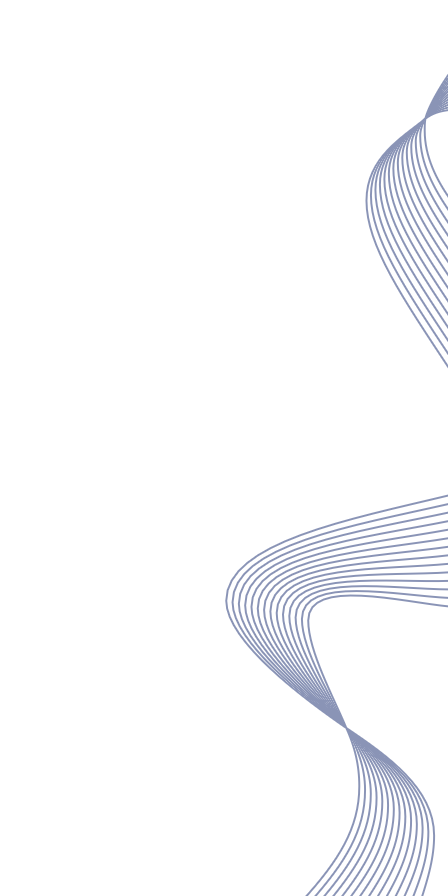
This background is drawn by a Shadertoy shader. Its source:

```glsl
const int STRANDS = 14;
const int STEPS = 16;

float segmentDistance(vec2 p, vec2 a, vec2 b) {
    vec2 pa = p - a, ba = b - a;
    return length(pa - ba * clamp(dot(pa, ba) / max(dot(ba, ba), 1e-6), 0.0, 1.0));
}

// Cubic Bezier point; the columns of the matrix are its control points
vec2 bezier(mat4x2 c, float t) {
    float s = 1.0 - t;
    return c * vec4(s * s * s, 3.0 * s * s * t, 3.0 * s * t * t, t * t * t);
}

// Distance to the strands blended between two border curves
float ribbon(vec2 p, mat4x2 a, mat4x2 b) {
    vec2 low = min(min(min(a[0], a[1]), min(a[2], a[3])), min(min(b[0], b[1]), min(b[2], b[3])));
    vec2 high = max(max(max(a[0], a[1]), max(a[2], a[3])), max(max(b[0], b[1]), max(b[2], b[3])));
    if (any(lessThan(p, low - 1.0)) || any(greaterThan(p, high + 1.0))) return 1e3;

    float d = 1e3;
    for (int i = 0; i < STRANDS; i++) {
        float k = float(i) / float(STRANDS - 1);
        mat4x2 strand = a * (1.0 - k) + b * k;
        vec2 previous = strand[0];
        for (int j = 1; j <= STEPS; j++) {
            vec2 next = bezier(strand, float(j) / float(STEPS));
            d = min(d, segmentDistance(p, previous, next));
            previous = next;
        }
    }
    return d;
}

// Upper ribbon: right edge, left bend, pinch, right edge
float upperRibbon(vec2 p) {
    float d = ribbon(p,
        mat4x2(100.5, 117.4, 89.8, 133.6, 81.8, 145.3, 81.8, 155.2),
        mat4x2(100.5, 155.5, 97.4, 159.9, 94.8, 165.1, 94.8, 170.8));
    d = min(d, ribbon(p,
        mat4x2(81.8, 155.2, 81.8, 164.8, 89.8, 169.3, 94.8, 173.4),
        mat4x2(94.8, 170.8, 94.8, 171.9, 94.8, 172.7, 95.0, 173.7)));
    return min(d, ribbon(p,
        mat4x2(94.8, 173.4, 96.9, 175.0, 98.6, 175.2, 100.5, 175.5),
        mat4x2(95.0, 173.7, 95.6, 176.0, 97.9, 180.2, 100.5, 183.9)));
}

// Lower ribbon: right edge, left bend, pinch, right bend, bottom edge
float lowerRibbon(vec2 p) {
    float d = ribbon(p,
        mat4x2(100.5, 89.5, 78.1, 84.1, 50.5, 78.9, 50.5, 65.9),
        mat4x2(100.5, 64.6, 89.8, 65.6, 68.8, 71.1, 68.8, 61.5));
    d = min(d, ribbon(p,
        mat4x2(50.5, 65.9, 50.5, 56.8, 68.2, 43.8, 77.3, 37.5),
        mat4x2(68.8, 61.5, 68.8, 54.7, 74.5, 44.3, 77.3, 37.5)));
    d = min(d, ribbon(p,
        mat4x2(77.3, 37.5, 86.5, 31.3, 96.9, 24.0, 96.9, 13.5),
        mat4x2(77.3, 37.5, 79.2, 33.3, 80.2, 29.2, 80.2, 24.5)));
    return min(d, ribbon(p,
        mat4x2(96.9, 13.5, 96.9, 8.6, 95.6, 4.2, 94.0, -0.8),
        mat4x2(80.2, 24.5, 80.2, 15.1, 75.5, 7.8, 67.7, -0.8)));
}

void mainImage(out vec4 fragColor, in vec2 fragCoord) {
    // Canvas is 100 units wide and 200 tall
    vec2 p = fragCoord / iResolution.xy * vec2(100.0, 200.0);
    float pixel = 100.0 / iResolution.x;

    float d = min(upperRibbon(p), lowerRibbon(p));
    float ink = clamp(0.5 + (0.22 - d) / pixel, 0.0, 1.0);
    vec3 slateBlue = vec3(0.54, 0.58, 0.715);
    fragColor = vec4(mix(vec3(1.0), slateBlue, ink), 1.0);
}
```
